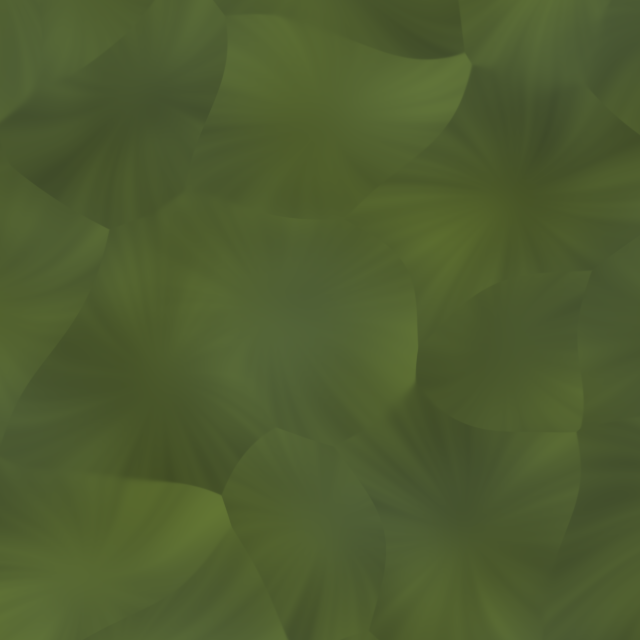
A WebGL 1 fragment shader for this texture:

```glsl
precision highp float;
// Overlapping leaf-like patches of muted olive green. Warped, weighted Voronoi
// cells each carry fanned streaks and blurred light; their borders are crisp in
// some places and melt into each other in others.

uniform vec2 u_resolution;

vec2 hash2(vec2 p) {
  vec2 q = vec2(dot(p, vec2(127.1, 311.7)), dot(p, vec2(269.5, 183.3)));
  return fract(sin(q) * 43758.545);
}

float cornerGradient(vec2 corner, vec2 offset) {
  float angle = 6.2832 * hash2(corner).x;
  return dot(vec2(cos(angle), sin(angle)), offset);
}

// Gradient noise, roughly -0.7 to 0.7
float noise(vec2 p) {
  vec2 i = floor(p), f = fract(p);
  vec2 u = f * f * f * (f * (f * 6.0 - 15.0) + 10.0);
  vec2 e = vec2(1.0, 0.0);
  float low = mix(cornerGradient(i, f), cornerGradient(i + e.xy, f - e.xy), u.x);
  float high = mix(cornerGradient(i + e.yx, f - e.yx), cornerGradient(i + e.xx, f - e.xx), u.x);
  return mix(low, high, u.y);
}

vec2 site(vec2 cell) {
  return cell + 0.1 + 0.8 * hash2(cell);
}

// Distance to a cell's site; the random weight bends the borders
float cellDistance(vec2 p, vec2 cell) {
  return length(p - site(cell)) + 0.35 * hash2(cell + 41.0).x;
}

// Tone of one patch: base shade, soft light, and streaks fanning from its site
float patchTone(vec2 p, vec2 cell) {
  vec2 seed = hash2(cell + 17.0);
  vec2 shift = seed * 60.0;
  vec2 ray = p - site(cell);
  float reach = length(ray);
  vec2 direction = ray / max(reach, 0.001);

  float light = noise(p * vec2(1.0, 1.5) + shift) + 0.35 * noise(p * 2.7 + shift.yx);
  float fan = noise(direction * 3.0 + ray * 0.7 + shift)
            + 0.4 * noise(direction * 9.0 + ray * 0.5 + shift.yx);
  float fanFade = smoothstep(0.05, 0.6, reach);
  return (seed.x - 0.5) * 1.7 + 2.1 * light + 1.3 * fan * fanFade;
}

void main() {
  vec2 uv = gl_FragCoord.xy / min(u_resolution.x, u_resolution.y);
  vec2 p = uv * 3.2 + vec2(5.0, 9.0);
  vec2 warped = p + 0.35 * vec2(noise(p * 0.9 + 3.0), noise(p * 0.9 + 31.0));
  vec2 home = floor(warped);

  float nearest = 10.0;
  for (int y = -2; y <= 2; y++) {
    for (int x = -2; x <= 2; x++) {
      nearest = min(nearest, cellDistance(warped, home + vec2(x, y)));
    }
  }

  // Blend the patches, with a border softness that varies over the canvas
  float softness = 0.003 * exp(4.2 * smoothstep(0.0, 0.4, noise(p * 1.1 + 70.0)));
  float tone = 0.0, total = 0.0;
  for (int y = -2; y <= 2; y++) {
    for (int x = -2; x <= 2; x++) {
      vec2 cell = home + vec2(x, y);
      float weight = exp((nearest - cellDistance(warped, cell)) / softness);
      if (weight > 0.0005) {
        tone += weight * patchTone(warped, cell);
        total += weight;
      }
    }
  }
  tone = tone / total + 0.8 * noise(p * 1.6 + 90.0);
  tone = clamp(tone + 0.15, -2.0, 2.7);

  // Olive ramp, drifting between yellower and greyer green
  vec3 olive = vec3(0.31, 0.37, 0.187) + tone * vec3(0.033, 0.040, 0.014);
  float grey = noise(p * 1.3 + 120.0);
  olive += grey * vec3(0.0, 0.004, 0.045);
  gl_FragColor = vec4(olive, 1.0);
}
```
